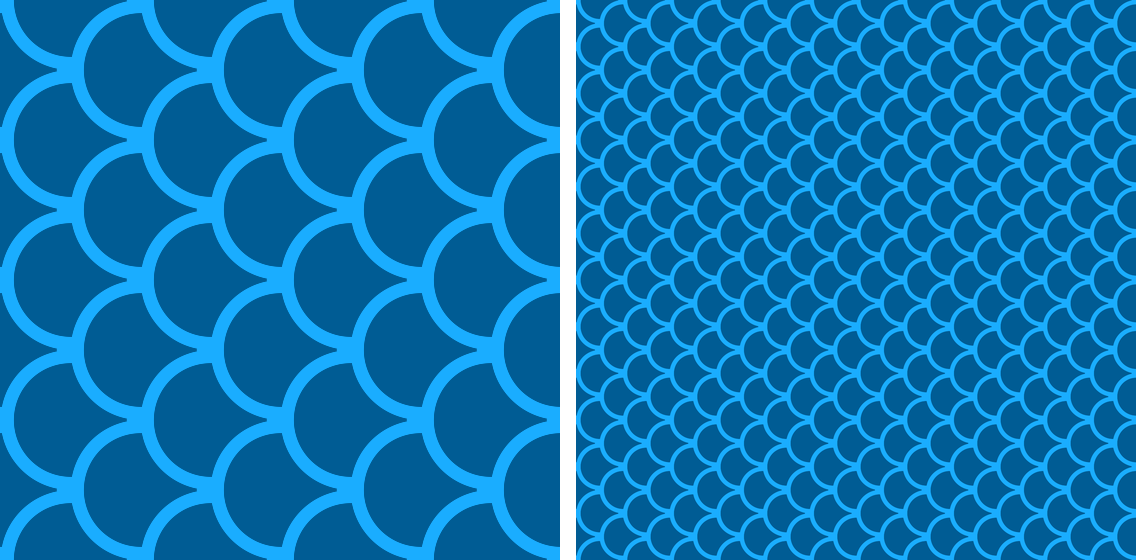
Left, the tile; right, the same tile 3 across and 3 down.
Write a three.js fragment shader that draws this pattern.

```glsl
// Sideways fish scales: half rings that open to the right, stacked in columns
// with every second column shifted by half a scale. Each column is one strip
// holding a single ring distance; short bars fill the cusps between rings.

#define REPEATS 4.0                     // whole repeats across and up
#define SHIFT_X 0.005                   // sideways offset, in repeats
#define OUTER_RADIUS 0.5                // ring radius, in repeats
#define LINE_WIDTH 0.094                // ring thickness, in repeats
#define BAR_LEFT 0.1                    // bar reach left of a junction
#define BAR_RIGHT 0.01                  // bar reach right of a junction
#define SCALE_COLOR vec3(0.0, 0.36, 0.58)
#define LINE_COLOR vec3(0.10, 0.68, 1.0)

varying vec2 vUv;

float ringDistance(vec2 p) {
  float halfWidth = 0.5 * LINE_WIDTH;
  return abs(length(p) - OUTER_RADIUS + halfWidth) - halfWidth;
}

float boxDistance(vec2 p, vec2 halfSize) {
  vec2 q = abs(p) - halfSize;
  return length(max(q, 0.0)) + min(max(q.x, q.y), 0.0);
}

// Bar around a junction at the origin, reaching mostly to the left
float barDistance(vec2 p) {
  vec2 halfSize = vec2(0.5 * (BAR_LEFT + BAR_RIGHT), LINE_WIDTH);
  p.x -= 0.5 * (BAR_RIGHT - BAR_LEFT);
  return boxDistance(p, halfSize);
}

void main() {
  vec2 p = vUv * REPEATS;
  float edge = 0.5 * fwidth(p.y);
  p.x -= SHIFT_X;

  // Strip of half a repeat; odd strips are raised by half a scale
  float column = floor(p.x * 2.0);
  vec2 cell = vec2(p.x - 0.5 * column, fract(p.y + 0.5 * column + 0.5) - 0.5);

  // Left half ring, centred on the right side of its strip
  float ring = ringDistance(cell - vec2(0.5, 0.0));

  // Nearest junction: left side of the ring, or cusp between two rings
  vec2 joint = cell.x < 0.25 ? cell : vec2(cell.x - 0.5, abs(cell.y) - 0.5);
  float bar = barDistance(joint);

  float line = 1.0 - smoothstep(-edge, edge, min(ring, bar));
  gl_FragColor = vec4(mix(SCALE_COLOR, LINE_COLOR, line), 1.0);
}
```
